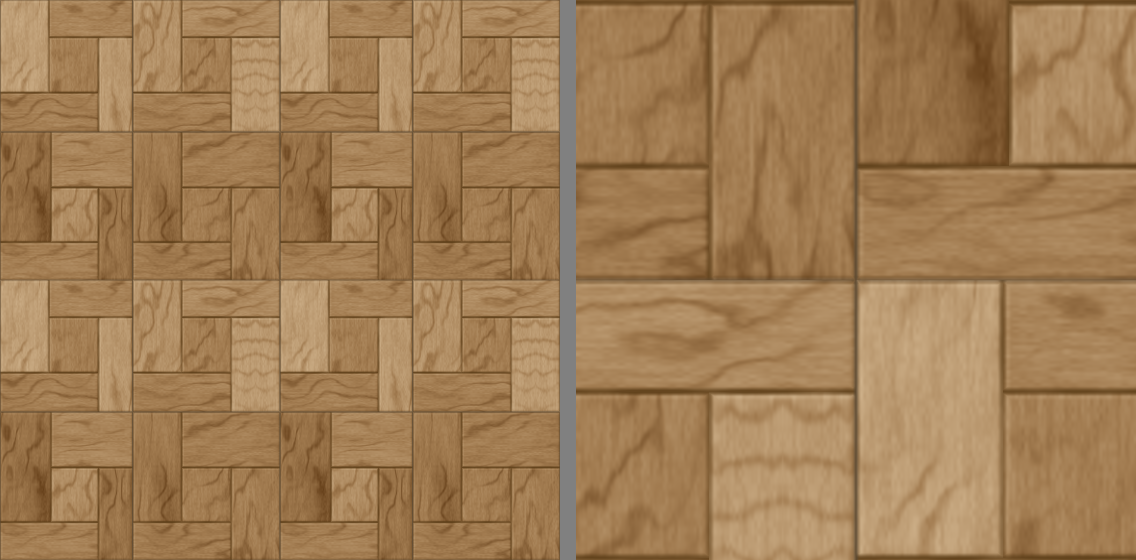
Left, the full canvas; right, a detail of the centre.
Write a WebGL 2 fragment shader that draws this texture.

```glsl
#version 300 es
precision highp float;
// Oak parquet: a tile repeated 2 by 2, each holding four unequal pinwheels of
// five planks. Planks are found by comparing with the cuts of their pinwheel;
// warped sine rings and stretched noise give the grain. One tile is 384 units.

uniform vec2 u_resolution;
out vec4 fragColor;

float hash(vec2 p) {
  return fract(sin(dot(p, vec2(127.1, 311.7))) * 43758.5453);
}

float noise(vec2 p) {
  vec2 i = floor(p), f = fract(p);
  f = f * f * (3.0 - 2.0 * f);
  return mix(mix(hash(i), hash(i + vec2(1, 0)), f.x),
             mix(hash(i + vec2(0, 1)), hash(i + vec2(1, 1)), f.x), f.y);
}

// Lightness of left, top, right, bottom and centre plank in each pinwheel
const float TONES[20] = float[20](
   0.90,  0.10,  0.75, -0.10, -0.05,
   0.60,  0.30,  0.75, -0.08,  0.00,
  -0.50,  0.08, -0.45, -0.05,  0.35,
  -0.25, -0.15, -0.15, -0.25, -0.15);

// Finds the plank under p: its number, with its corners in lo and hi
int findPlank(vec2 p, vec2 cutA, vec2 cutB, vec2 size, out vec2 lo, out vec2 hi) {
  if (p.x < cutA.x && p.y < cutB.y) { lo = vec2(0); hi = vec2(cutA.x, cutB.y); return 0; }
  if (p.x >= cutA.x && p.y < cutA.y) { lo = vec2(cutA.x, 0); hi = vec2(size.x, cutA.y); return 1; }
  if (p.x >= cutB.x && p.y >= cutA.y) { lo = vec2(cutB.x, cutA.y); hi = size; return 2; }
  if (p.x < cutB.x && p.y >= cutB.y) { lo = vec2(0, cutB.y); hi = vec2(cutB.x, size.y); return 3; }
  lo = cutA; hi = cutB; return 4;
}

// Grain tone; g runs across then along the plank, u is -0.5 to 0.5 across
float grain(vec2 g, float u, float seed, float arched) {
  vec2 shift = vec2(seed * 17.3, seed * 9.1);
  float warp = noise(g * vec2(0.06, 0.025) + shift);
  float ripple = noise(g * vec2(0.15, 0.09) + shift + 9.0);
  float straight = g.x * 0.35 + 10.0 * warp + 1.5 * ripple;
  float arches = g.y * 0.28 + 22.0 * u * u + 6.0 * warp + 2.5 * ripple;
  float rings = pow(0.5 + 0.5 * sin(mix(straight, arches, arched)), 5.0);
  float patches = smoothstep(0.3, 0.75, noise(g * vec2(0.05, 0.018) + shift + 40.0));
  float fibre = noise(g * vec2(0.5, 0.06) + shift) - 0.5;
  float pores = noise(g * vec2(0.7, 0.3) + shift) - 0.5;
  return 0.20 - rings * (0.22 + 0.75 * patches) + 0.45 * fibre + 0.35 * pores
       + 0.35 * (warp - 0.5);
}

void main() {
  // Tile position, with y running down
  vec2 uv = gl_FragCoord.xy / u_resolution;
  vec2 tile = fract(vec2(uv.x, 1.0 - uv.y) * 2.0) * 384.0;

  // Pinwheel and its cuts
  vec2 split = vec2(182, 181);
  vec2 cell = step(split, tile);
  vec2 p = tile - cell * split;
  vec2 size = mix(split, 384.0 - split, cell);
  vec2 cutA = vec2(67.0, mix(51.0, 76.0, cell.y));
  vec2 cutB = vec2(135.0, mix(127.0, 151.0, cell.y));
  cutA.x += 3.0 * cell.y * (1.0 - cell.x);

  vec2 lo, hi;
  int plank = findPlank(p, cutA, cutB, size, lo, hi);
  int index = int(cell.x + 2.0 * cell.y) * 5 + plank;
  float seed = float(index) + 1.0;

  // Grain lies along the plank
  bool lying = plank == 1 || plank == 3;
  vec2 span = hi - lo;
  vec2 g = lying ? (p - lo).yx : p - lo;
  vec2 along = g / (lying ? span.yx : span) - vec2(0.5, 0.0);
  float arched = plank == 4 ? 0.5 : 0.4 * hash(vec2(seed, 3.0));
  // One figured plank has mirrored chevrons
  if (index == 7) {
    arched = 1.0;
    g.x = abs(g.x - 0.5 * span.x);
    along.x = abs(along.x) - 0.22;
  }
  float tone = TONES[index] + grain(g, along.x, seed, arched);

  // Dark heartwood in the tall planks of the lower pinwheels
  if (plank == 0 && cell.y > 0.5) {
    float offset = along.x - mix(0.25, 0.1, cell.x) + 0.15 * sin(along.y * 5.0);
    tone -= 0.9 * exp(-18.0 * offset * offset) * smoothstep(0.2, 0.85, along.y);
  }

  // Bevel: pale lips inside the edges, with a shaded lower right side
  vec2 nearLo = p - lo, nearHi = hi - p;
  vec2 near = min(nearLo, nearHi);
  float lip = min(nearLo.x, nearLo.y), shade = min(nearHi.x, nearHi.y);
  tone += 0.40 * smoothstep(0.8, 2.2, lip) * (1.0 - smoothstep(2.2, 4.5, lip));
  tone -= 0.30 * (1.0 - smoothstep(1.0, 4.5, shade));
  vec3 ramp = tone > 0.0 ? vec3(0.10, 0.12, 0.13) : vec3(0.115, 0.115, 0.105);
  vec3 color = vec3(0.635, 0.485, 0.315) + tone * ramp;

  // Soft brown seams, fainter when upright, worn unevenly along their length
  float soft = max(1.0, 384.0 / min(u_resolution.x, u_resolution.y));
  float wear = 0.7 + 0.5 * noise(tile * 0.06);
  vec2 seam = (1.0 - smoothstep(vec2(0.9 - soft), vec2(1.6 + soft), near)) * vec2(0.65, 0.9);
  vec2 rim = min(p, size - p);
  float inner = max(seam.x * smoothstep(0.5, 2.0, rim.x), seam.y * smoothstep(0.5, 2.0, rim.y));
  color = mix(color, vec3(0.37, 0.25, 0.10), min(inner * wear, 0.9));

  // Thin grey joints around the pinwheels, fainter along the tile's level edge
  vec2 joint = 1.0 - smoothstep(vec2(0.7 - 0.7 * soft), vec2(0.7 + soft), rim);
  float level = min(tile.y, 384.0 - tile.y) < 4.0 ? 0.5 : 0.75;
  float outer = max(joint.x * 0.85, joint.y * level);
  color = mix(color, vec3(0.36, 0.29, 0.20), outer);
  fragColor = vec4(color, 1.0);
}
```
